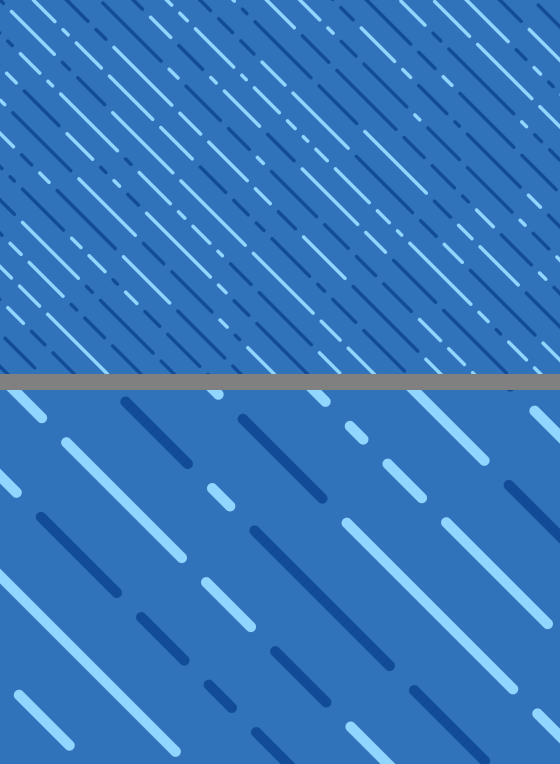
Top: the whole. Bottom: its middle third, enlarged.
This pattern is drawn by a Shadertoy shader. Its source:

```glsl
// Diagonal rows of round-capped dashes in light and dark blue on a mid-blue ground.

// Integer hash of a row and dash index, returning 0..1
float hash(ivec2 cell, uint seed) {
    uvec2 k = uvec2(cell + 512);
    uint h = k.x * 374761393u + k.y * 668265263u + seed * 2246822519u;
    h = (h ^ (h >> 15)) * 2246822519u;
    h = (h ^ (h >> 13)) * 3266489917u;
    h ^= h >> 16;
    return float(h & 65535u) / 65535.0;
}

// Distance to a horizontal capsule running from 0 to len
float capsule(vec2 p, float len, float radius) {
    return length(vec2(p.x - clamp(p.x, 0.0, len), p.y)) - radius;
}

void mainImage(out vec4 fragColor, in vec2 fragCoord) {
    float pixel = 1.0 / iResolution.y;
    vec2 p = fragCoord * pixel - vec2(0.0, 1.0);

    // Turn by 45 degrees: x runs down the dashes, y across the rows
    vec2 q = vec2(p.x - p.y, p.x + p.y) * sqrt(0.5);
    float spacing = 0.063;
    int row = int(floor(q.y / spacing + 0.5));
    q.y -= float(row) * spacing;

    vec3 color = vec3(0.19, 0.45, 0.73);

    // Walk along the row, laying dashes of random length and colour
    float start = -0.25 * hash(ivec2(row, -1), 1u);
    for (int i = 0; i < 48; i++) {
        if (start > q.x + 0.02) break;
        ivec2 cell = ivec2(row, i);
        float len = 0.016 + 0.23 * pow(hash(cell, 2u), 1.8);
        float d = capsule(q - vec2(start, 0.0), len, 0.0047);
        vec3 ink = hash(cell, 3u) < 0.5 ? vec3(0.07, 0.30, 0.60) : vec3(0.57, 0.84, 1.0);
        color = mix(color, ink, smoothstep(0.7 * pixel, -0.7 * pixel, d));
        start += len + 0.031;
    }

    fragColor = vec4(color, 1.0);
}
```
